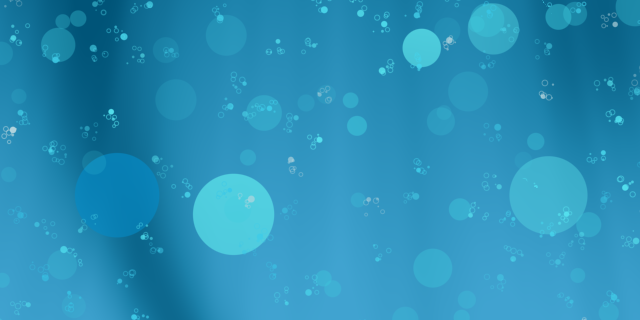
This background is drawn by a Shadertoy shader. Its source:

```glsl
// Underwater light: a blue gradient with soft rays and a curved shadow,
// translucent discs scattered by hashes and a few large ones by a formula,
// and tiny clusters of dots and rings jittered inside two offset grids.

vec3 hash3(vec2 p) {
    vec3 q = fract(vec3(p.xyx) * vec3(0.1031, 0.1030, 0.0973));
    q += dot(q, q.yxz + 33.33);
    return fract((q.xxy + q.yzz) * q.zyx);
}

float noise1(float x) {
    float i = floor(x), f = fract(x);
    return mix(hash3(vec2(i, 7.0)).x, hash3(vec2(i + 1.0, 7.0)).x, f * f * (3.0 - 2.0 * f));
}

float bell(float x) {
    return exp(-x * x);
}

// Coverage of a shape from its signed distance.
float cover(float d) {
    float w = 0.8 / iResolution.y;
    return smoothstep(w, -w, d);
}

vec3 water(vec2 p) {
    float depth = 1.0 - p.y;
    float shade = mix(0.96, 0.5, pow(p.y, 1.3));

    // Rays fan out slightly towards the bottom.
    float u = (p.x - 1.0) / (1.0 + 0.25 * depth);
    shade += 0.13 * (noise1(u * 7.0 + 20.0) - 0.5) + 0.07 * (noise1(u * 19.0 + 50.0) - 0.5);
    shade += 0.09 * bell((u - 0.03) / 0.12);

    // Curved shadow on the left, dim corners above.
    float bend = p.x - 0.29 - 0.25 * depth * depth;
    shade -= mix(0.72, 0.46, p.y) * bell(bend / mix(0.15, 0.21, p.y));
    shade -= 0.38 * bell((p.x - 1.88) / 0.3) * bell((p.y - 0.85) / 0.42);
    shade -= 0.14 * bell(p.x / 0.3) * p.y;

    vec3 dark = vec3(0.0, 0.33, 0.47), middle = vec3(0.11, 0.51, 0.67), light = vec3(0.25, 0.64, 0.815);
    shade = clamp(shade, 0.0, 1.0);
    return shade < 0.5 ? mix(dark, middle, shade * 2.0) : mix(middle, light, shade * 2.0 - 1.0);
}

vec3 discs(vec3 col, vec2 p) {
    // Large discs: a wide lower row and a smaller upper pair.
    for (int n = 0; n < 5; n++) {
        float i = float(n), upper = step(2.5, i);
        vec2 c = vec2(2.0 * fract(0.183 + 0.027 * i + 0.155 * i * i),
                      mix(0.36, 0.88, upper) + 0.03 * cos(3.1 * i));
        float r = mix(0.132 - 0.005 * i, 0.02 * i, upper);
        vec3 tint = n == 0 ? vec3(0.02, 0.54, 0.77) : vec3(0.34, 0.86, 0.9);
        float strength = n == 0 ? 0.72 : n % 2 == 1 ? 0.84 : 0.46;
        strength *= 0.94 + 0.06 * clamp((p.y - c.y) / r, -1.0, 1.0);
        col = mix(col, tint, strength * cover(length(p - c) - r));
    }
    // Small faint discs.
    for (int n = 0; n < 42; n++) {
        vec3 h = hash3(vec2(float(n) + 3.0, 41.0)), g = hash3(vec2(float(n) + 9.0, 83.0));
        float r = mix(0.023, 0.068, h.z * h.z);
        float strength = mix(0.1, 0.38, g.x) + 0.25 * step(0.92, g.y);
        float d = length(p - h.xy * vec2(iResolution.x / iResolution.y, 1.0)) - r;
        col = mix(col, vec3(0.24, 0.8, 0.87), strength * cover(d));
    }
    return col;
}

vec3 clusters(vec3 col, vec2 p, float layer) {
    float size = 0.14;
    vec2 q = p / size + layer * vec2(0.47, 0.53);
    vec2 id = floor(q) + layer * 57.0 + 11.0;
    vec3 h = hash3(id);
    // Denser near the top and towards both sides.
    if (h.z > 0.28 + 0.45 * p.y * abs(p.x - 1.0)) return col;
    vec2 local = (fract(q) - 0.5) * size - (h.xy - 0.5) * 0.06;

    vec3 g = hash3(id + 131.0);
    vec3 tint = mix(vec3(0.2, 0.76, 0.9), vec3(0.36, 0.92, 0.95), g.x);
    tint = mix(tint, vec3(0.72, 0.84, 0.87), step(0.87, g.y));
    float strength = mix(0.45, 0.95, g.z);

    for (int k = 0; k < 7; k++) {
        vec3 s = hash3(id + float(k) * 17.0 + 211.0);
        float d = length(local - (s.xy - 0.5) * 0.055);
        if (k == 0) {
            col = mix(col, tint, strength * cover(d - mix(0.006, 0.011, s.z)));
        } else if (k < 5) {
            float ring = abs(d - mix(0.004, 0.009, s.z)) - 0.0014;
            col = mix(col, tint, 0.6 * strength * cover(ring));
        } else {
            col = mix(col, tint, 0.75 * strength * cover(d - mix(0.002, 0.005, s.z)));
        }
    }
    return col;
}

void mainImage(out vec4 fragColor, in vec2 fragCoord) {
    vec2 p = fragCoord / iResolution.y;
    vec3 col = discs(water(p), p);
    col = clusters(col, p, 0.0);
    col = clusters(col, p, 1.0);
    fragColor = vec4(col, 1.0);
}
```
